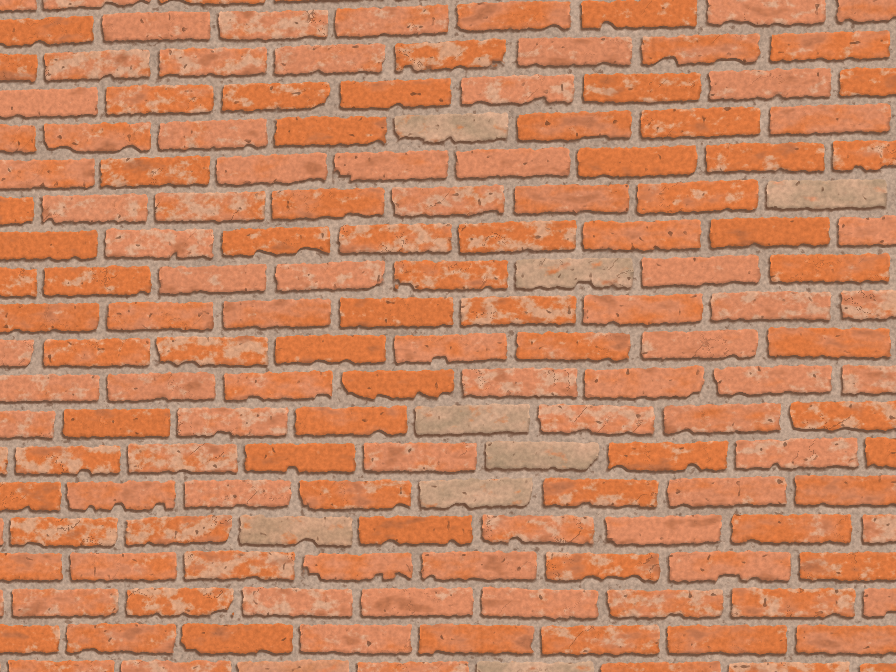
A Shadertoy shader for this texture:

```glsl
// Weathered orange brick wall in running bond, seen slightly from one side.
// Each brick is a rounded box with noise-eroded edges, its own hashed tint and wear,
// and a thin cast shadow over grainy mortar; all grain is gradient noise.

const float ROWS = 18.6;              // courses over the canvas height
const float BRICK_ASPECT = 3.28;      // brick pitch over course pitch
const vec2 BRICK_HALF = vec2(1.555, 0.393);
const vec2 SHADOW_SHIFT = vec2(0.035, 0.065);

const vec3 ORANGE = vec3(0.85, 0.47, 0.26);
const vec3 PINK   = vec3(0.85, 0.54, 0.39);
const vec3 CHALK  = vec3(0.84, 0.66, 0.54);
const vec3 ASH    = vec3(0.69, 0.57, 0.46);
const vec3 BURNT  = vec3(0.63, 0.38, 0.25);
const vec3 MORTAR = vec3(0.72, 0.61, 0.53);
const vec3 SHADE  = vec3(0.37, 0.24, 0.17);

float hash(vec2 p) {
    uvec2 q = uvec2(ivec2(floor(p))) * uvec2(1597u, 3812u);
    uint n = (q.x ^ q.y ^ 7919u) * 1664525u;
    n = (n ^ (n >> 15)) * 22695477u;
    n ^= n >> 13;
    return float(n & 65535u) / 65535.0;
}

float cornerSlope(vec2 cell, vec2 offset) {
    float angle = 6.2832 * hash(cell);
    return dot(vec2(cos(angle), sin(angle)), offset);
}

float gradientNoise(vec2 p) {
    vec2 i = floor(p), f = p - i;
    vec2 s = f * f * f * (f * (f * 6.0 - 15.0) + 10.0);
    vec2 e = vec2(1.0, 0.0);
    float low  = mix(cornerSlope(i, f), cornerSlope(i + e, f - e), s.x);
    float high = mix(cornerSlope(i + e.yx, f - e.yx), cornerSlope(i + 1.0, f - 1.0), s.x);
    return 1.4 * mix(low, high, s.y);
}

float fbm(vec2 p) {
    float sum = 0.0, amp = 0.6;
    for (int i = 0; i < 4; i++) {
        sum += amp * gradientNoise(p);
        p = mat2(1.6, 1.2, -1.2, 1.6) * p + 5.3;
        amp *= 0.5;
    }
    return sum;
}

// Signed distance to one brick; erosion is strongest along its lower edge.
float brickDistance(vec2 p, vec2 seed, vec2 halfSize, float wear) {
    vec2 b = abs(p) - halfSize + 0.07;
    float box = length(max(b, 0.0)) + min(max(b.x, b.y), 0.0) - 0.07;
    float lower = 1.0 - smoothstep(-0.35, 0.1, p.y);
    float chip = smoothstep(0.12, 0.6, gradientNoise(p * vec2(1.6, 1.1) + seed));
    return box + 0.065 * fbm(p * 4.0 + seed) + chip * wear * (0.05 + 0.2 * lower);
}

// Fired clay: streaks, chalky patches, burnt spots, cracks and pits.
vec3 brickColor(vec2 p, vec2 seed, vec2 id) {
    float tint = hash(id + 31.0), age = hash(id + 67.0), odd = hash(id + 113.0);
    vec2 q = p + seed;
    float broad = fbm(q * vec2(0.9, 1.8));
    float streak = fbm(mat2(0.9, -0.5, 0.7, 1.4) * q * 1.7 + 9.0);
    float fine = fbm(q * 8.0);
    vec3 c = mix(ORANGE, PINK, smoothstep(0.2, 0.8, tint + 0.7 * broad));
    float chalk = smoothstep(0.05, 0.5, streak + 0.25 * fine + 0.65 * (age - 0.6));
    c = mix(c, CHALK, 0.8 * chalk);
    c = mix(c, BURNT, 0.55 * smoothstep(0.2, 0.6, broad - 0.4 * streak + 0.15 * fine));
    vec3 ashTone = mix(ASH, CHALK, 0.5 + broad);
    c = mix(c, ashTone, smoothstep(0.91, 0.96, odd) * smoothstep(-0.5, 0.1, streak + 0.25));
    float crackLine = 1.0 - smoothstep(0.008, 0.035, abs(gradientNoise(q * 1.3 + 0.25 * fine)));
    float crack = crackLine * smoothstep(0.1, 0.4, gradientNoise(q * 0.8 + 21.0)) * age;
    float pit = smoothstep(0.52, 0.68, gradientNoise(q * 5.0 + 40.0))
              * smoothstep(0.0, 0.4, streak + 0.15);
    c = mix(c, SHADE, max(0.5 * crack, 0.6 * pit));
    return c * (1.0 + 0.03 * (hash(id + 5.0) - 0.5) + 0.14 * fine);
}

vec3 mortarColor(vec2 p) {
    float grain = fbm(p * 9.0), patches = fbm(p * 0.8);
    vec3 c = MORTAR * (1.0 + 0.2 * grain + 0.1 * patches);
    return mix(c, SHADE, 0.45 * smoothstep(0.25, 0.6, fbm(p * 4.0 + 70.0)));
}

void mainImage(out vec4 fragColor, in vec2 fragCoord) {
    vec2 uv = fragCoord / iResolution.xy;
    vec2 wall = fragCoord / iResolution.y * ROWS;
    float pixel = ROWS / iResolution.y;

    // Courses climb to the right near the top and level out at the bottom.
    float course = (1.0 - uv.y - 0.047 + 0.038 * uv.x) / (0.0531 + 0.0024 * uv.x);
    course += 0.5 + 0.06 * gradientNoise(wall * 0.25);
    float row = floor(course);

    // Bricks widen to the right; alternate courses shift by half a brick.
    float bond = 0.87 + 0.5 * mod(row, 2.0) + 0.2 * smoothstep(9.0, 12.0, row)
               + 0.08 * (hash(vec2(row, 3.0)) - 0.5);
    float along = uv.x * (7.967 - 0.606 * uv.x) - bond;
    vec2 id = vec2(floor(along), row) + 20.0;
    vec2 p = vec2((fract(along) - 0.5) * BRICK_ASPECT, 0.5 - fract(course));

    // Shape: slight size and tilt changes from brick to brick.
    vec2 seed = 90.0 * vec2(hash(id), hash(id + 211.0)) + 8.0;
    float wear = hash(id + 149.0);
    p.y += 0.03 * (hash(id + 83.0) - 0.5) * p.x;
    vec2 halfSize = BRICK_HALF - vec2(0.07, 0.03) * hash(id + 57.0);
    float d = brickDistance(p, seed, halfSize, wear);
    float shadowD = brickDistance(p + SHADOW_SHIFT, seed, halfSize, wear);

    // Shading: cast shadow on mortar, darker rim below and pale rim above.
    vec3 color = mortarColor(wall);
    color = mix(color, SHADE, 0.8 * (1.0 - smoothstep(-0.03, 0.03 + pixel, shadowD)));
    vec3 clay = brickColor(p, seed, id);
    float rim = smoothstep(-0.09, 0.0, d);
    clay *= 1.0 + rim * (p.y > 0.0 ? 0.07 : -0.16);
    color = mix(color, clay, 1.0 - smoothstep(-0.6 * pixel, 0.6 * pixel, d));
    fragColor = vec4(clamp(color, 0.0, 1.0), 1.0);
}
```
